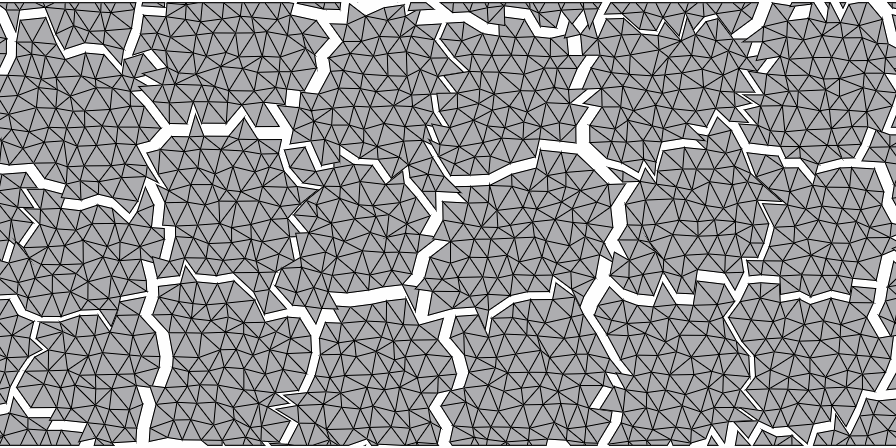
Write a Shadertoy shader that draws this pattern.

```glsl
// Grey plate broken into jagged fragments, each meshed with thin black triangles

const float PLATE_SPACING = 0.33;
const vec2 MESH_SIZE = vec2(0.045, 0.042);
const float MESH_SHEAR = 0.3;

vec2 hash2(vec2 p) {
    return fract(sin(vec2(dot(p, vec2(127.1, 311.7)), dot(p, vec2(269.5, 183.3)))) * 43758.55);
}

// Jittered node of the sheared lattice
vec2 meshNode(vec2 c) {
    c += 0.54 * (hash2(c) - 0.5);
    return vec2(c.x + MESH_SHEAR * c.y, c.y) * MESH_SIZE;
}

vec2 plateSeed(vec2 id) {
    return (id + 0.18 + 0.64 * hash2(id + 57.0)) * PLATE_SPACING;
}

// Id of the fragment that owns a point: nearest seed after a wavy warp
vec2 plateAt(vec2 p) {
    p += 0.026 * sin(p.yx * vec2(19.0, 16.0) + vec2(1.0, 4.0));
    p += 0.013 * sin(p.yx * vec2(47.0, 53.0) + vec2(2.0, 0.5));
    vec2 home = floor(p / PLATE_SPACING), owner = home;
    float nearest = 9.0;
    for (int j = -1; j <= 1; j++)
    for (int i = -1; i <= 1; i++) {
        vec2 id = home + vec2(i, j);
        float d = distance(p, plateSeed(id));
        if (d < nearest) { nearest = d; owner = id; }
    }
    return owner;
}

// Signed distance to the line a-b, positive on its right
float edgeSide(vec2 p, vec2 a, vec2 b) {
    vec2 e = b - a;
    return dot(p - a, vec2(e.y, -e.x)) / length(e);
}

float triangleDistance(vec2 p, vec2 a, vec2 b, vec2 c) {
    return max(edgeSide(p, a, b), max(edgeSide(p, b, c), edgeSide(p, c, a)));
}

// Distances to one fragment: x = its filled area, y = its mesh lines
vec2 plateDistance(vec2 q, vec2 id, float border, float reach) {
    vec2 result = vec2(1.0);
    vec2 lattice = q / MESH_SIZE;
    lattice.x -= MESH_SHEAR * lattice.y;
    for (int j = -1; j <= 1; j++)
    for (int i = -1; i <= 1; i++) {
        vec2 cell = floor(lattice) + vec2(i, j);
        vec2 a = meshNode(cell), b = meshNode(cell + vec2(1, 0));
        vec2 c = meshNode(cell + 1.0), d = meshNode(cell + vec2(0, 1));

        // Split the quad along its shorter diagonal
        bool flip = distance(a, c) > distance(b, d);
        for (int k = 0; k < 2; k++) {
            vec2 t0 = (flip && k == 1) ? b : a;
            vec2 t1 = k == 0 ? b : c;
            vec2 t2 = (k == 0 && !flip) ? c : d;
            float dist = max(triangleDistance(q, t0, t1, t2), border);
            if (dist > reach || plateAt((t0 + t1 + t2) / 3.0) != id) continue;
            result = min(result, vec2(dist, abs(dist)));
        }
    }
    return result;
}

void mainImage(out vec4 fragColor, in vec2 fragCoord) {
    float px = 1.0 / iResolution.y;
    vec2 p = fragCoord * px;
    vec3 color = vec3(0.995);
    float border = abs(p.y - 0.5) - 0.494;
    float halfLine = 0.00125;

    // Shrink and nudge every fragment about its seed to open the cracks
    vec2 home = floor(p / PLATE_SPACING);
    for (int j = -1; j <= 1; j++)
    for (int i = -1; i <= 1; i++) {
        vec2 id = home + vec2(i, j);
        vec2 seed = plateSeed(id);
        vec2 q = seed + (p - seed - 0.012 * (hash2(id + 9.0) - 0.5)) / 0.93;
        if (distance(q, seed) > 0.45) continue;

        vec2 dist = plateDistance(q, id, border, 0.002 + px);
        float fill = clamp(0.5 + (halfLine - dist.x) / px, 0.0, 1.0);
        float ink = clamp(min(0.5 + (halfLine - dist.y) / px, 2.0 * halfLine / px), 0.0, 1.0);
        color = mix(color, vec3(0.68, 0.68, 0.69), fill) * (1.0 - ink);
    }
    fragColor = vec4(color, 1.0);
}
```
